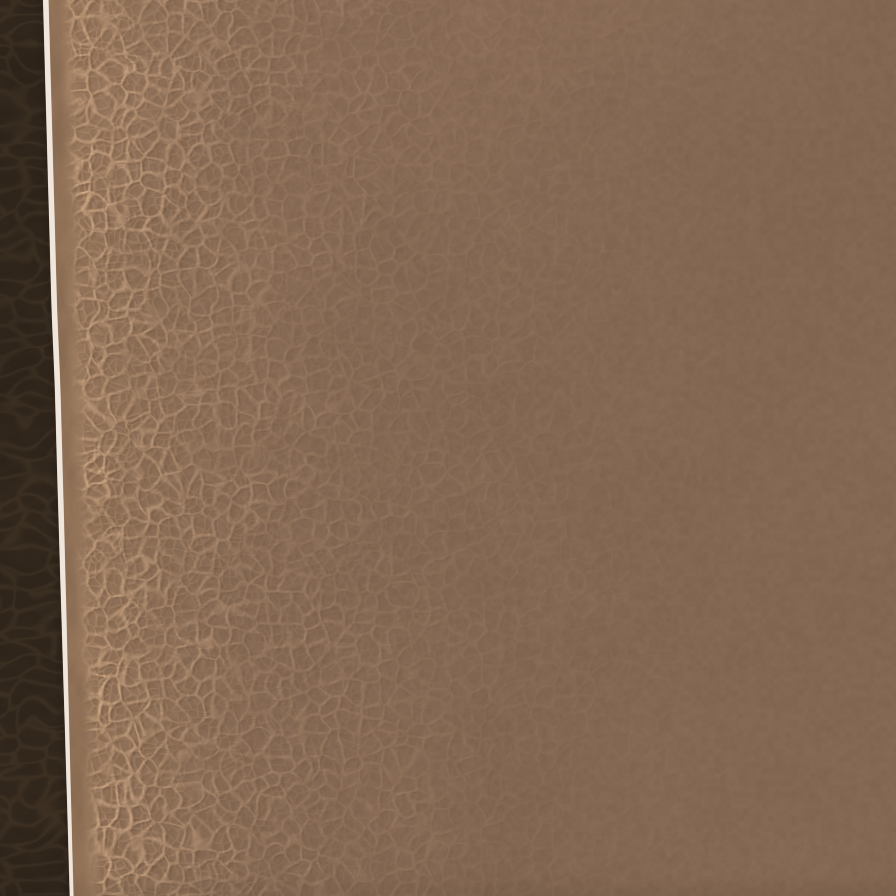
Write a WebGL 1 fragment shader that draws this texture.

```glsl
precision highp float;
// Tan pebbled leather panel with a pale cut edge beside a dark leather strip.
uniform vec2 u_resolution;

vec2 hash2(vec2 p) {
  vec3 q = fract(vec3(p.xyx) * vec3(0.1031, 0.1030, 0.0973));
  q += dot(q, q.yzx + 33.33);
  return fract((q.xx + q.yz) * q.zy);
}

float noise(vec2 p) {
  vec2 i = floor(p), f = fract(p);
  f = f * f * (3.0 - 2.0 * f);
  float low = mix(hash2(i).x, hash2(i + vec2(1.0, 0.0)).x, f.x);
  float high = mix(hash2(i + vec2(0.0, 1.0)).x, hash2(i + 1.0).x, f.x);
  return mix(low, high, f.y);
}

float fbm(vec2 p) {
  float sum = 0.0, amp = 0.5;
  for (int i = 0; i < 4; i++) {
    sum += amp * noise(p);
    p = p * 2.03 + 17.3;
    amp *= 0.5;
  }
  return sum;
}

// Gap between the two nearest cell centres: zero along the creases.
float cellGap(vec2 p) {
  vec2 cell = floor(p), f = fract(p);
  float nearest = 8.0, second = 8.0;
  for (int y = -1; y <= 1; y++) {
    for (int x = -1; x <= 1; x++) {
      vec2 o = vec2(float(x), float(y));
      float d = length(o + 0.08 + 0.84 * hash2(cell + o + 60.0) - f);
      second = min(second, max(nearest, d));
      nearest = min(nearest, d);
    }
  }
  return second - nearest;
}

// Crease strength, with lines that fade in and out irregularly.
float creases(vec2 p, float scale) {
  vec2 warp = vec2(noise(p * 55.0), noise(p * 55.0 + 31.0)) - 0.5;
  vec2 q = (p + warp * 0.013) * scale;
  float line = 1.0 - smoothstep(0.02, 0.30, cellGap(q));
  return line * (0.45 + 0.75 * noise(q * 0.7 + 9.0));
}

float grain(vec2 p) {
  return creases(p, 50.0) + 0.4 * creases(p + 3.7, 88.0);
}

vec3 tanLeather(vec2 p, float inset) {
  float glow = exp(-max(inset - 0.02, 0.0) * 6.5);
  vec3 color = mix(vec3(0.515, 0.403, 0.322), vec3(0.63, 0.50, 0.388), glow);
  color *= 1.0 + 0.035 * smoothstep(0.65, 1.0, p.y) * smoothstep(0.95, 0.4, p.x);
  color *= 1.0 + 0.05 * (fbm(p * 7.0) - 0.47);

  // Relief fades from the lit fold toward the smooth flat side.
  float reach = inset + 0.12 * (fbm(p * 5.0 + 4.0) - 0.47);
  float relief = exp(-max(reach - 0.03, 0.0) * 4.7);
  relief *= smoothstep(0.014, 0.04, inset + 0.008 * (noise(p * 38.0) - 0.5));
  float height = grain(p);
  float slope = height - grain(p + vec2(-0.0028, 0.0016));
  color += vec3(0.16, 0.14, 0.115) * relief * (0.8 * (height - 0.42) + 0.36 * slope);

  // Fine pores keep the flat side from looking uniform.
  float pores = noise(p * 150.0) + 0.5 * noise(p * 260.0 + 8.0) - 0.75;
  color += pores * mix(0.018, 0.035, relief);

  // Smooth, slightly mottled fold next to the cut.
  float fold = 1.0 - smoothstep(0.012, 0.034, inset + 0.01 * (noise(p * 30.0) - 0.5));
  vec3 foldColor = vec3(0.545, 0.425, 0.325) * (0.9 + 0.2 * fbm(p * vec2(60.0, 25.0)));
  color = mix(color, foldColor, fold * 0.85);
  color *= 1.0 - 0.05 * smoothstep(0.03, 0.0, p.y);
  return color;
}

vec3 darkLeather(vec2 p, float inset) {
  vec2 q = p * vec2(24.0, 50.0) + 1.2 * vec2(noise(p * 30.0), noise(p * 30.0 + 5.0));
  float wrinkle = 1.0 - smoothstep(0.0, 0.35, cellGap(q));
  float shade = 0.92 + 0.16 * fbm(p * 9.0) + 0.13 * (fbm(p * vec2(50.0, 110.0)) - 0.47);
  vec3 color = vec3(0.205, 0.160, 0.115) * shade;
  color += vec3(0.04, 0.034, 0.026) * (wrinkle - 0.4);
  return color * mix(0.88, 1.0, smoothstep(0.0, -0.012, inset));
}

void main() {
  vec2 p = gl_FragCoord.xy / u_resolution;
  float pixel = 1.0 / u_resolution.x;
  float edge = mix(0.0785, 0.0490, p.y) + 0.0012 * (noise(vec2(2.0, p.y * 9.0)) - 0.5);
  float inset = p.x - edge;

  vec3 color = mix(darkLeather(p, inset), tanLeather(p, inset),
                   smoothstep(-pixel, pixel, inset));

  // Pale cut edge, widest at mid height.
  float halfWidth = mix(0.0021, 0.0031, smoothstep(0.0, 0.5, p.y));
  float rim = 1.0 - smoothstep(halfWidth - pixel * 0.6, halfWidth + pixel * 0.7, abs(inset - 0.002));
  color = mix(color, vec3(0.94, 0.90, 0.86), rim);
  gl_FragColor = vec4(color, 1.0);
}
```
